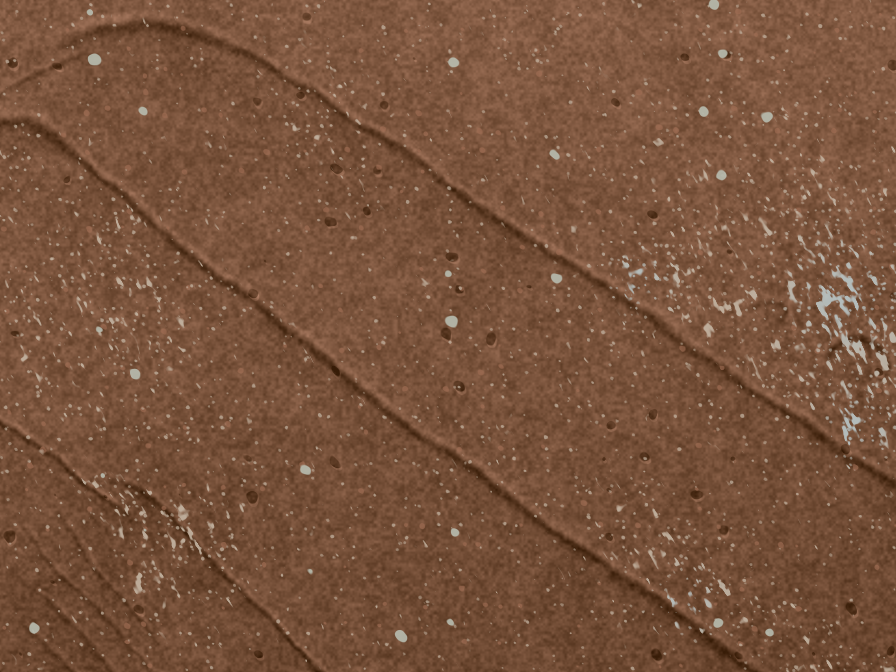
This texture is drawn by a Shadertoy shader. Its source:

```glsl
float hash(vec2 p) {
    vec3 q = fract(p.xyx * 0.1031);
    q += dot(q, q.yzx + 33.33);
    return fract((q.x + q.y) * q.z);
}

float noise(vec2 p) {
    vec2 i = floor(p), f = fract(p);
    f = f * f * (3.0 - 2.0 * f);
    return mix(mix(hash(i), hash(i + vec2(1, 0)), f.x),
               mix(hash(i + vec2(0, 1)), hash(i + vec2(1, 1)), f.x), f.y);
}

float blob(vec2 p, vec2 centre, float radius) {
    vec2 d = (p - centre) / radius;
    return exp(-dot(d, d));
}

// Ragged dots, one at most per cell; share is the fraction of filled cells
float specks(vec2 p, float cells, float share, float size) {
    vec2 g = p * cells, id = floor(g) + cells;
    float pick = hash(id + 3.7);
    vec2 d = fract(g) - 0.3 - 0.4 * vec2(hash(id + 17.1), hash(id + 41.3));
    d = mat2(0.8, 0.5, -0.4, 0.9) * d;
    float radius = size * sqrt(max(0.0, 1.0 - pick / share));
    float ragged = length(d) + 0.5 * size * (noise(g * 0.9 / size + 9.0) - 0.5);
    float soft = 0.8 * cells / iResolution.y;
    return step(pick, share) * (1.0 - smoothstep(radius - soft, radius + soft, ragged));
}

// Lit crest, narrow groove and a wide shadow on the lower side
float fold(float d, float width) {
    float crest = 1.2 * exp(-pow(d / width, 2.0));
    float groove = 1.7 * exp(-pow((d + 1.9 * width) / (1.1 * width), 2.0));
    float shadow = 0.55 * exp(min(d, 0.0) / 0.05) * (1.0 - smoothstep(-width, width, d));
    return crest - groove - shadow;
}

// Dark curved rim, open at the lower left
float crater(vec2 p, vec2 centre, float radius) {
    vec2 d = (p - centre) * vec2(1.0, 1.25);
    float rim = exp(-pow((length(d) - radius) / 0.006, 2.0));
    float lip = exp(-pow((length(d) - radius - 0.011) / 0.005, 2.0));
    return (0.7 * lip - 1.9 * rim) * smoothstep(-0.7, 0.5, (d.y + 0.3 * d.x) / radius);
}

void mainImage(out vec4 fragColor, in vec2 fragCoord) {
    vec2 p = fragCoord / iResolution.y;
    vec2 w = p + 0.014 * (vec2(noise(p * 13.0), noise(p * 13.0 + 50.0)) - 0.5)
               + 0.005 * (vec2(noise(p * 45.0), noise(p * 45.0 + 80.0)) - 0.5);

    // Heights above the long spatula strokes
    float upper = 0.8 * (w.y - 1.185 + 0.673 * w.x + 1.6 * pow(max(0.42 - w.x, 0.0), 2.0));
    float lower = 0.76 * (w.y - 0.875 + 0.86 * w.x - 0.085 * w.x * w.x
                          + 4.0 * pow(max(0.1 - w.x, 0.0), 2.0));
    float corner = 0.7 * (w.y - 0.5 + 1.02 * w.x + 5.0 * pow(max(0.25 - w.x, 0.0), 2.0));

    // Broad light, folds and grain
    float tone = 0.3 + 0.95 * p.y + 0.5 * (noise(p * 4.0) - 0.5);
    tone += fold(upper, 0.0055) * smoothstep(0.05, 0.15, p.x);
    tone += fold(lower, 0.0055);
    tone += fold(corner, 0.004) * smoothstep(0.14, 0.2, p.x) * 0.9;
    tone += fold(0.79 * (w.y - 0.384 + 0.78 * w.x), 0.004) * (1.0 - smoothstep(0.16, 0.24, p.x));
    tone += 0.6 * fold(0.9 * (w.y - 0.87 - 0.5 * w.x), 0.004) * (1.0 - smoothstep(0.08, 0.16, p.x));
    for (float i = 0.0; i < 4.0; i++) {
        float line = 0.67 * (w.y - 0.34 + 0.075 * i + (1.2 - 0.08 * i) * w.x);
        float span = smoothstep(0.0, 0.08, p.x) * (1.0 - smoothstep(0.2, 0.27, p.x));
        tone += 0.55 * fold(line, 0.0035) * span * (1.0 - smoothstep(0.2, 0.27, p.y));
    }
    tone += crater(w, vec2(1.275, 0.455), 0.05) + 0.7 * crater(w, vec2(1.14, 0.535), 0.024);
    tone += 1.5 * (noise(p * 170.0) - 0.5) + 0.9 * (noise(p * 310.0) - 0.5);
    tone += 0.7 * (noise(p * 38.0) - 0.5);

    // Wet patches that catch the light
    float clumps = blob(p, vec2(1.26, 0.56), 0.09) + blob(p, vec2(0.95, 0.58), 0.045)
                 + blob(p, vec2(1.27, 0.36), 0.06) + blob(p, vec2(1.02, 0.1), 0.045);
    float wet = 0.6 * smoothstep(0.75, 1.1, p.x) * (1.0 - smoothstep(0.62, 0.95, p.y))
              * smoothstep(0.0, 0.02, upper);
    wet += 0.5 * smoothstep(0.8, 1.0, p.x) * smoothstep(0.0, 0.01, lower)
         * (1.0 - smoothstep(0.05, 0.15, lower));
    wet += 0.5 * blob(p, vec2(0.17, 0.58), 0.2) * (1.0 - smoothstep(-0.03, 0.0, lower));
    wet += 0.6 * blob(p, vec2(0.25, 0.2), 0.11) + 0.55 * blob(p, vec2(0.48, 0.82), 0.07);
    wet = min(wet * (0.5 + noise(p * 16.0)) + 0.6 * clumps, 1.1);

    // Slanted ripples and their glints
    vec2 slant = mat2(0.87, 0.5, 0.5, -0.87) * w;
    float ripple = 0.6 * noise(slant * vec2(125.0, 60.0) + 30.0)
                 + 0.4 * noise(slant * vec2(230.0, 130.0) + 70.0);
    tone += 2.0 * wet * (ripple - 0.5);
    float sheen = 0.82 - 0.24 * wet;
    float glint = smoothstep(sheen, sheen + 0.16, ripple);
    glint = max(glint, 0.8 * specks(p, 62.0, 0.1 + 0.35 * wet, 0.17));
    glint = max(glint, 0.6 * specks(p + 0.37, 95.0, 0.07 + 0.25 * wet, 0.22));

    // Small pits with a lit lower edge
    float pit = specks(w, 17.0, 0.16, 0.13);
    float pitEdge = specks(w + vec2(-0.002, 0.004), 17.0, 0.16, 0.13);
    tone += 1.3 * pitEdge * (1.0 - pit) - 1.8 * pit;

    vec3 colour = vec3(0.41, 0.27, 0.18) + max(tone, -2.6) * vec3(0.075, 0.062, 0.059);
    colour = mix(colour, vec3(0.63, 0.43, 0.33), 0.65 * specks(p + 0.71, 34.0, 0.14, 0.15));
    colour = mix(colour, mix(vec3(0.77, 0.71, 0.64), vec3(0.72, 0.78, 0.79), min(clumps, 1.0)), 0.9 * glint);
    colour = mix(colour, vec3(0.72, 0.74, 0.69), 0.9 * specks(p + 0.13, 13.0, 0.13, 0.11));
    fragColor = vec4(colour, 1.0);
}
```
